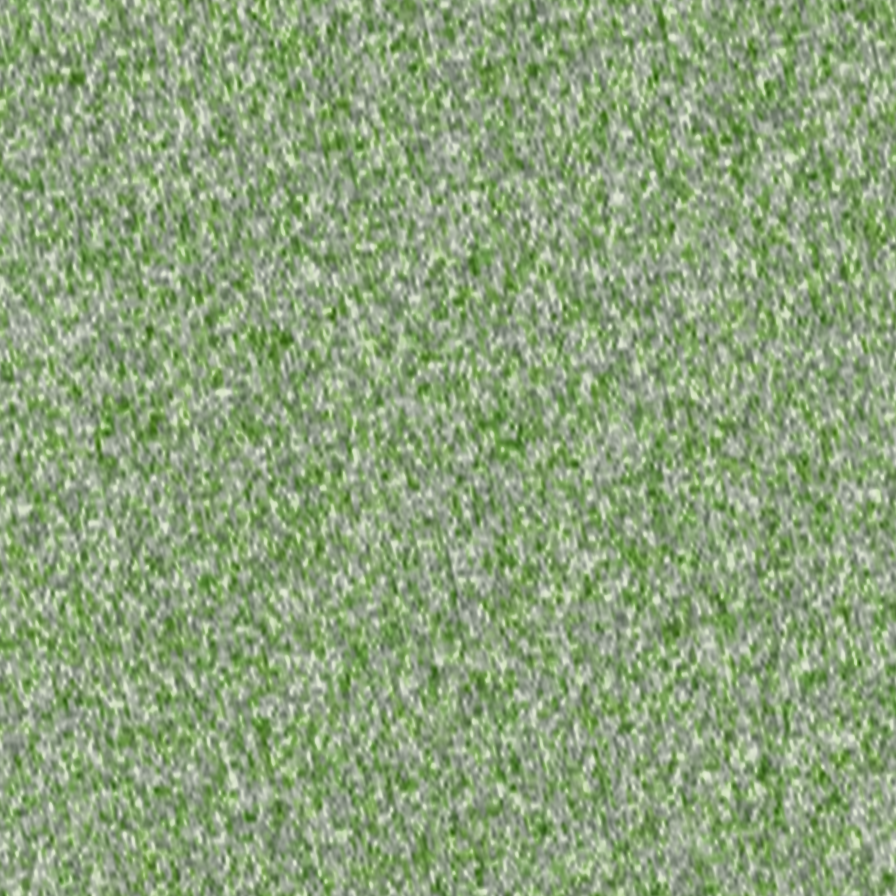
A WebGL 1 fragment shader for this texture:

```glsl
precision highp float;
// Fine mottled turf: short upright blades of green, grey and pale straw.
uniform vec2 u_resolution;

#define BLADE_CELLS vec2(240.0, 132.0)
#define CLUMP_CELLS vec2(150.0, 86.0)
#define PATCH_CELLS vec2(72.0, 47.0)
#define TINT_CELLS vec2(48.0, 34.0)
#define LEAN 0.22
#define LIGHT_CONTRAST 0.37
#define GREEN_START 0.15
#define GREEN_FULL 1.08
#define ASH_GREY vec3(0.630, 0.664, 0.612)
#define WARM_GREEN vec3(0.410, 0.590, 0.210)
#define COOL_GREEN vec3(0.365, 0.575, 0.230)
#define PALE_STRAW vec3(0.900, 0.940, 0.830)

float hash(vec2 cell) {
  vec3 q = fract(vec3(cell.xyx) * 0.1031);
  q += dot(q, q.yzx + 33.33);
  return fract((q.x + q.y) * q.z);
}

// Smooth value noise, one random value per cell corner.
float noise(vec2 p) {
  vec2 cell = floor(p);
  vec2 f = fract(p);
  f = f * f * (3.0 - 2.0 * f);
  float low = mix(hash(cell), hash(cell + vec2(1.0, 0.0)), f.x);
  float high = mix(hash(cell + vec2(0.0, 1.0)), hash(cell + vec2(1.0, 1.0)), f.x);
  return mix(low, high, f.y);
}

// Tilts upright features sideways.
vec2 tilt(vec2 p, float slope) {
  return vec2(p.x + slope * p.y, p.y - 0.3 * slope * p.x);
}

void main() {
  vec2 uv = gl_FragCoord.xy / min(u_resolution.x, u_resolution.y);
  vec2 leftward = tilt(uv, LEAN) + 1.0;
  vec2 rightward = tilt(uv, -LEAN) + 1.0;

  // Green tufts showing through the grey.
  float clump = noise(leftward * CLUMP_CELLS + 151.0);
  float patches = noise(rightward * PATCH_CELLS + 311.0);
  float green = smoothstep(GREEN_START, GREEN_FULL, mix(clump, patches, 0.36));
  float tint = noise(uv * TINT_CELLS + 433.0);
  vec3 color = mix(ASH_GREY, mix(COOL_GREEN, WARM_GREEN, tint), green);

  // Light and shade of single blades, leaning both ways.
  float blade = noise(leftward * BLADE_CELLS) - 0.5;
  float crossing = noise(rightward * BLADE_CELLS * 0.83 + 617.0) - 0.5;
  float shade = noise(uv * TINT_CELLS + 719.0) - 0.5;
  float light = 0.85 * blade + 0.7 * crossing + 0.15 * shade;
  color += LIGHT_CONTRAST * light * vec3(1.0, 0.95, 0.97);

  // Pale tips on the brightest blades.
  float tip = smoothstep(0.2, 0.62, light);
  color = mix(color, PALE_STRAW, 0.5 * tip);

  gl_FragColor = vec4(clamp(color, 0.0, 1.0), 1.0);
}
```
